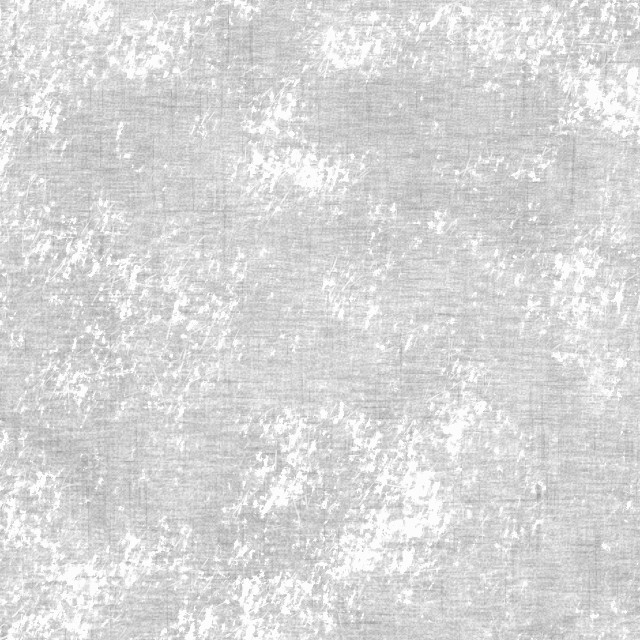
Reproduce this texture procedurally as a WebGL 2 fragment shader.

```glsl
#version 300 es
precision highp float;
// Worn pale grey linen: fine crossed threads over soft tonal clouds,
// with flaking white wear from layered noise and broken white scratches
// scattered on jittered, rotated grids.

uniform vec2 u_resolution;
out vec4 fragColor;

float hash(vec2 p) {
  return fract(sin(dot(p, vec2(127.1, 311.7))) * 43758.5);
}

float noise(vec2 p) {
  vec2 i = floor(p), f = fract(p);
  f = f * f * (3.0 - 2.0 * f);
  return mix(mix(hash(i), hash(i + vec2(1, 0)), f.x),
             mix(hash(i + vec2(0, 1)), hash(i + vec2(1, 1)), f.x), f.y);
}

// Normalised fractal noise, centred on 0.5
float fbm(vec2 p, int octaves) {
  float sum = 0.0, amp = 0.5, total = 0.0;
  for (int i = 0; i < octaves; i++) {
    sum += amp * noise(p);
    total += amp;
    amp *= 0.65;
    p = mat2(1.6, 1.2, -1.2, 1.6) * p + 17.3;
  }
  return sum / total;
}

mat2 rotation(float a) {
  return mat2(cos(a), sin(a), -sin(a), cos(a));
}

// One slightly bowed scratch per grid cell, mostly leaning along the grid's y axis
float scratches(vec2 uv, float cells, float seed, float pixel) {
  vec2 p = uv * cells, cell = floor(p);
  float cover = 0.0;
  for (int y = -1; y <= 1; y++) {
    for (int x = -1; x <= 1; x++) {
      vec2 id = cell + vec2(x, y);
      vec2 key = id + seed;
      vec2 centre = id + vec2(hash(key), hash(key + 31.7));
      vec2 q = rotation((hash(key + 57.1) - 0.5) * 0.9) * (p - centre);
      float halfLength = mix(0.25, 0.95, hash(key + 83.9));
      q.x += (hash(key + 12.3) - 0.5) * 0.5 * q.y * q.y;
      float along = clamp(abs(q.y) / halfLength, 0.0, 1.0);
      float dist = length(vec2(q.x, max(abs(q.y) - halfLength, 0.0))) / cells;
      float width = mix(0.0013, 0.0004, along);
      float line = 1.0 - smoothstep(width - pixel * 0.5, width + pixel * 0.7, dist);
      cover = max(cover, line * mix(0.45, 1.0, hash(key + 44.4)));
    }
  }
  return cover;
}

void main() {
  vec2 uv = gl_FragCoord.xy / u_resolution.y;
  float pixel = 1.0 / u_resolution.y;

  // Cloth: faint clouds, threads in both directions and sharp grain
  float tone = 0.813 + 0.15 * (fbm(uv * 7.0 + 3.1, 4) - 0.5);
  float weft = noise(uv * vec2(45.0, 330.0));
  float warp = noise(uv * vec2(310.0, 30.0) + 61.0);
  tone += 0.11 * (weft - 0.5) + 0.05 * (warp - 0.5);
  tone += 0.13 * (noise(uv * 470.0 + 9.0) - 0.5);

  // Occasional darker threads, slightly wavering
  vec2 sway = uv + 0.003 * vec2(noise(uv * 14.0), noise(uv * 14.0 + 40.0));
  float darkWeft = smoothstep(0.8, 0.97, noise(sway * vec2(12.0, 290.0) + 23.0));
  float darkWarp = smoothstep(0.82, 0.97, noise(sway * vec2(270.0, 13.0) + 71.0));
  tone -= 0.06 * max(darkWeft, darkWarp);

  // Wear: small patches broken up by fine grit and slanted streaks
  float patches = fbm(uv * 10.0 + 5.7, 5);
  float grit = fbm(uv * vec2(120.0, 135.0) + 2.0, 3);
  vec2 slanted = rotation(0.35) * uv;
  float streaks = fbm(slanted * vec2(200.0, 42.0) + 8.0, 2);
  float wear = 0.85 * patches + 0.7 * grit + 0.4 * streaks;
  tone += 0.06 * smoothstep(0.9, 1.17, wear);
  float flakes = smoothstep(1.11, 1.21, wear);

  // Scratches: layers of growing density, thinned where the cloth is intact
  float marks = 0.0;
  for (int i = 0; i < 5; i++) {
    float k = float(i);
    float lean = i == 3 ? 1.25 : 0.1 + 0.16 * k;
    vec2 bent = uv + 0.004 * vec2(noise(uv * 25.0 + k), noise(uv * 25.0 + k + 50.0));
    marks = max(marks, scratches(rotation(lean) * bent, 6.0 + 4.0 * k, 19.0 * k, pixel));
  }
  float broken = smoothstep(0.36, 0.6, fbm(uv * 120.0 + 33.0, 2));
  marks *= broken * smoothstep(0.38, 0.6, patches);

  float white = max(flakes, 0.95 * marks);
  fragColor = vec4(vec3(mix(tone, 0.99, white)), 1.0);
}
```
